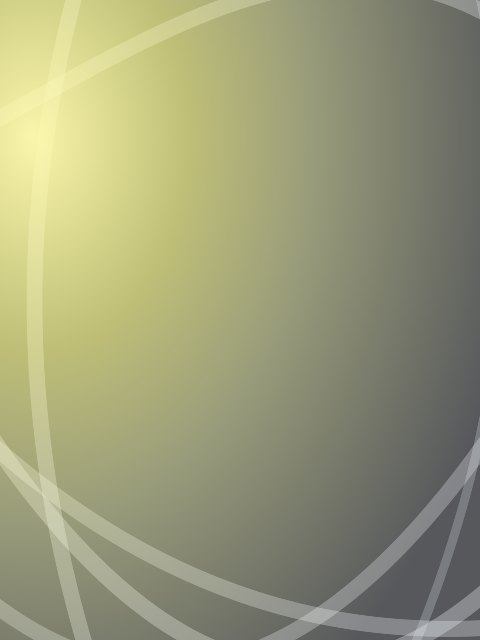
Reproduce this background procedurally as a Shadertoy shader.

```glsl
const vec3 GLOW = vec3(0.98, 0.965, 0.67);
const vec3 OLIVE = vec3(0.75, 0.75, 0.47);
const vec3 SAGE = vec3(0.60, 0.61, 0.48);
const vec3 SLATE = vec3(0.34, 0.345, 0.36);
const vec3 WARM_LIGHT = vec3(1.0, 0.98, 0.72);
const vec3 COOL_LIGHT = vec3(0.96, 0.98, 1.0);

// Elliptical falloff: 0 at the centre, 1 on the rim
float falloff(vec2 p, vec2 centre, vec2 radii) {
    return clamp(length((p - centre) / radii), 0.0, 1.0);
}

// Four colour stops along the falloff
vec3 glowRamp(float t) {
    vec3 colour = mix(GLOW, OLIVE, clamp(t / 0.313, 0.0, 1.0));
    colour = mix(colour, SAGE, clamp((t - 0.313) / 0.257, 0.0, 1.0));
    return mix(colour, SLATE, clamp((t - 0.57) / 0.43, 0.0, 1.0));
}

// Coverage of a band along y = k.x + k.y*x + k.z*x^2 + k.w*x^3
float cubicBand(vec2 p, vec4 k, float halfWidth, float pixel) {
    float height = k.x + p.x * (k.y + p.x * (k.z + p.x * k.w));
    float slope = k.y + p.x * (2.0 * k.z + 3.0 * k.w * p.x);
    float d = abs(p.y - height) / sqrt(1.0 + slope * slope) - halfWidth;
    return 1.0 - smoothstep(-0.5 * pixel, 0.5 * pixel, d);
}

void mainImage(out vec4 fragColor, in vec2 fragCoord) {
    vec2 p = fragCoord / iResolution.xy * vec2(0.75, 1.0);
    float pixel = 1.0 / iResolution.y;

    // Background glow
    float t = falloff(p, vec2(0.052, 0.785), vec2(0.768, 1.045));
    vec3 colour = glowRamp(t);
    vec3 light = mix(WARM_LIGHT, COOL_LIGHT, t);

    // Wide sweeps across the top and bottom
    float upper = cubicBand(p, vec4(0.8155, 0.5484, 0.1075, -0.72), 0.0125, pixel);
    float lower = cubicBand(p, vec4(0.295, -0.86, 0.76, -0.14), 0.0125, pixel);
    colour = mix(colour, light, 0.29 * upper);
    colour = mix(colour, light, 0.29 * lower);

    // Upright arcs, with the axes swapped
    float left = cubicBand(p.yx, vec4(0.1306, -0.29, 0.2743, 0.0), 0.0123, pixel);
    float right = cubicBand(p.yx, vec4(0.651, 0.41, -0.31, 0.0), 0.007, pixel);
    colour = mix(colour, light, 0.30 * left);
    colour = mix(colour, light, 0.22 * right);

    // Short arcs in the lower corners
    float cornerLeft = cubicBand(p, vec4(0.049, -0.72, 1.4, 0.0), 0.0125, pixel);
    float cornerRight = cubicBand(p, vec4(0.2965, -1.43, 1.5, 0.0), 0.0135, pixel);
    colour = mix(colour, light, 0.28 * cornerLeft);
    colour = mix(colour, light, 0.31 * cornerRight);

    fragColor = vec4(colour, 1.0);
}
```
